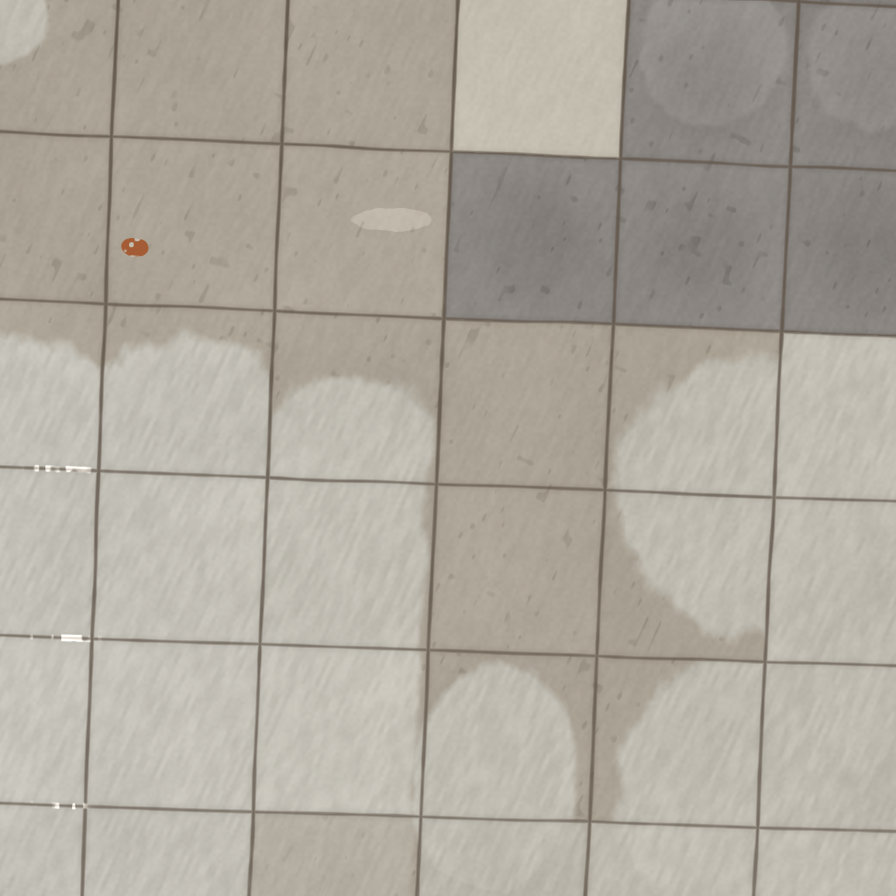
This texture is drawn by a WebGL 1 fragment shader. Its source:

```glsl
precision highp float;
uniform vec2 u_resolution;

#define DAMP vec3(0.665, 0.633, 0.578)
#define DRY vec3(0.752, 0.738, 0.700)
#define GREY vec3(0.545, 0.528, 0.512)
#define PALE vec3(0.765, 0.742, 0.690)
#define JOINT vec3(0.385, 0.340, 0.295)
#define CHIP vec3(0.640, 0.360, 0.210)
#define TILE_SIZE 0.188
#define JOINT_HALF 0.0019
#define EDGE_WEAR 0.22
#define STREAK 0.055
#define TILE_VARIATION 0.018

float hash(vec2 p) {
  vec3 q = fract(vec3(p.xyx) * 0.1031);
  q += dot(q, q.yzx + 33.33);
  return fract((q.x + q.y) * q.z);
}

float noise(vec2 p) {
  vec2 i = floor(p), f = fract(p);
  f = f * f * (3.0 - 2.0 * f);
  return mix(mix(hash(i), hash(i + vec2(1.0, 0.0)), f.x),
             mix(hash(i + vec2(0.0, 1.0)), hash(i + vec2(1.0, 1.0)), f.x), f.y);
}

float fbm(vec2 p) {
  float sum = 0.0, amp = 0.5;
  for (int i = 0; i < 4; i++) {
    sum += amp * noise(p);
    p = p * 2.03 + 17.1;
    amp *= 0.5;
  }
  return sum / 0.9375;
}

// Soft ellipse whose rim is frayed by a signed offset
float blob(vec2 p, vec2 center, vec2 radius, float fray) {
  return 1.0 - smoothstep(0.94, 1.06, length((p - center) / radius) + fray);
}

// Slightly skewed tile coordinates, counted from the upper left
vec2 tileGrid(vec2 p) {
  float down = 1.0 - p.y;
  return 1.0 + vec2((p.x - 0.1315 + 0.040 * down) / (0.190 - 0.0026 * down),
                    (down - 0.147 - 0.044 * p.x) / (0.1875 - 0.0032 * p.x));
}

// Dried areas of the floor, 0 damp to 1 dry
float dryness(vec2 g, vec2 cell, float fray) {
  float d = cell.x - 1.0;
  float bow = pow(abs(2.0 * fract(g.x) - 1.0), 3.0);
  float domeTop = 2.17 + 0.07 * d + 0.14 * d * d + 0.22 * bow;
  float left = smoothstep(-0.05, 0.05, g.y - domeTop + fray)
             * (1.0 - smoothstep(2.92, 2.99, g.x + 0.5 * fray));
  left *= 1.0 - 0.6 * step(5.0, cell.y) * step(2.0, cell.x);
  float right = step(2.0, cell.y) * max(step(5.0, cell.x),
                blob(g, vec2(4.95, 3.0), vec2(0.9, 0.84), fray));
  float low = max(blob(g, vec2(3.42, 4.78), vec2(0.49, 0.70), fray),
                  blob(g, vec2(4.86, 4.80), vec2(0.70, 0.85), fray));
  low = max(low * step(4.0, cell.y), 0.8 * step(5.0, cell.y) * step(3.0, cell.x));
  float corner = 0.8 * blob(g, vec2(0.25, 0.33), vec2(0.33, 0.30), fray);
  return max(max(left, right), max(low, corner));
}

void main() {
  vec2 p = gl_FragCoord.xy / u_resolution;
  float px = 1.0 / min(u_resolution.x, u_resolution.y);
  vec2 g = tileGrid(p);
  g += 0.012 * (vec2(noise(p.yx * vec2(14.0, 5.0)), noise(p * vec2(14.0, 5.0) + 40.0)) - 0.5);
  vec2 cell = floor(g), local = fract(g);
  float cloud = fbm(p * 9.0);
  float fray = EDGE_WEAR * (fbm(p * vec2(38.0, 24.0) + 9.0) - 0.5);

  // Tile tones
  float dry = dryness(g, cell, fray);
  float topRow = 1.0 - step(1.0, cell.y);
  float upper = 1.0 - step(2.0, cell.y);
  float grey = upper * step(3.0 + topRow, cell.x);
  float pale = topRow * step(3.0, cell.x) * (1.0 - step(4.0, cell.x));
  vec3 color = mix(DAMP, DRY, dry);
  color = mix(color, PALE, pale);
  color = mix(color, GREY, grey);
  color += 0.045 * grey * topRow * blob(local, vec2(0.50, 0.30), vec2(0.43, 0.47), fray);
  color -= 0.035 * grey * (1.0 - smoothstep(0.1, 0.55, length(local - 0.5)));
  color += TILE_VARIATION * (hash(cell + 21.0) - 0.5) + 0.045 * (cloud - 0.5);
  color += dry * vec3(0.018, 0.022, 0.028) * (0.6 - p.x);

  // Brushed streaks, grain and small pits
  vec2 brushed = vec2(p.x - 0.45 * p.y, p.y + 0.45 * p.x);
  float streak = noise(brushed * vec2(190.0, 45.0)) - 0.5;
  color += STREAK * streak * mix(0.45, 1.0, dry);
  color += 0.02 * (noise(p * 260.0) - 0.5);
  float pits = smoothstep(0.84, 0.96, noise(brushed * vec2(120.0, 60.0) + 70.0));
  color -= 0.055 * pits * (1.0 - dry) * (1.0 - pale);

  // Pale smear and chipped spot
  float smear = blob(p, vec2(0.435, 0.755), vec2(0.046, 0.012), 3.0 * fray);
  color += 0.075 * smear;
  float chip = blob(p, vec2(0.150, 0.724), vec2(0.017, 0.012), 2.5 * fray);
  color = mix(color, mix(CHIP, PALE, smoothstep(0.55, 0.8, noise(p * 150.0))), chip);

  // Joints with a soft grimy shoulder
  vec2 dist = (0.5 - abs(local - 0.5)) * TILE_SIZE;
  vec2 halfWidth = JOINT_HALF * vec2(1.0, 0.85) * (0.8 + 0.4 * noise(p * 45.0));
  float soft = 0.0007 + 0.7 * px;
  vec2 joint = 1.0 - smoothstep(halfWidth - soft, halfWidth + soft, dist);
  float strength = mix(0.78, 1.0, p.y) * (0.85 + 0.15 * noise(p * 60.0));
  color -= 0.035 * (1.0 - smoothstep(0.0, 0.009, min(dist.x, dist.y)));
  color = mix(color, JOINT, max(joint.x, 0.85 * joint.y) * strength);

  // Glints along the lower left joints
  float glint = (1.0 - smoothstep(0.002, 0.005, dist.y)) * step(2.5, g.y)
              * (1.0 - smoothstep(0.02, 0.05, abs(p.x - 0.07)));
  color += 0.4 * glint * smoothstep(0.55, 0.8, noise(p * vec2(170.0, 90.0)));

  gl_FragColor = vec4(clamp(color, 0.0, 1.0), 1.0);
}
```
